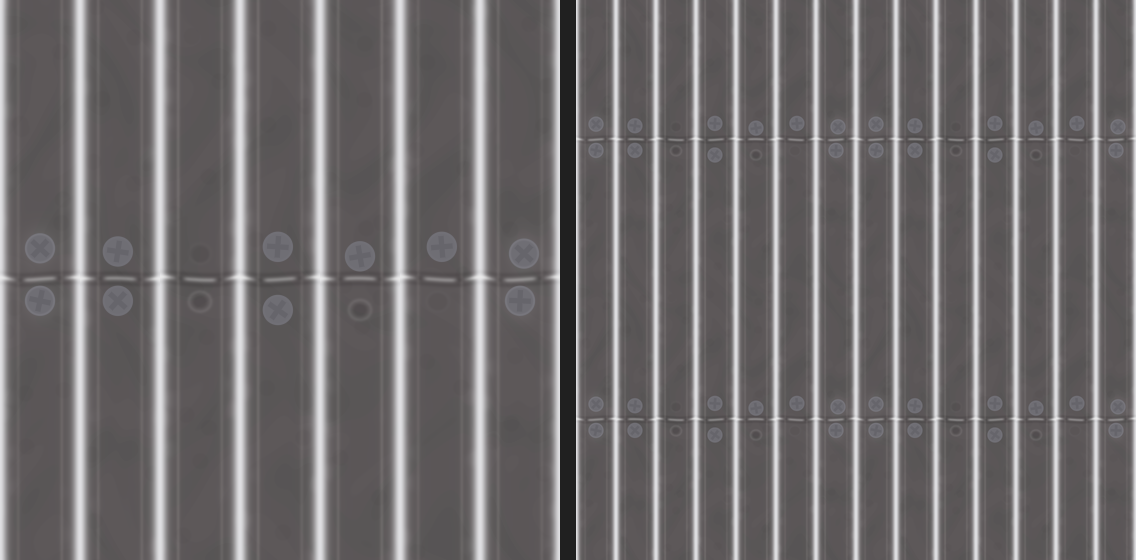
Left: one tile. Right: repeated 2 by 2.
Reproduce this texture procedurally as a WebGL 2 fragment shader.

```glsl
#version 300 es
precision highp float;

uniform vec2 u_resolution;
out vec4 fragColor;

const float TAU = 6.2831853;
const float COLUMNS = 7.0;

float bell(float x, float width) {
    x /= width;
    return exp(-x * x);
}

float disc(float dist, float radius, float edge) {
    return 1.0 - smoothstep(radius - edge, radius + edge, dist);
}

vec2 hash2(vec2 cell) {
    vec2 s = vec2(dot(cell, vec2(127.1, 311.7)), dot(cell, vec2(269.5, 183.3)));
    return fract(sin(s) * 4375.85);
}

// Distance to the nearest scattered point on a wrapping grid
float cellular(vec2 uv, float count) {
    vec2 p = uv * count, cell = floor(p);
    float nearest = 2.0;
    for (int y = -1; y <= 1; y++)
    for (int x = -1; x <= 1; x++) {
        vec2 c = cell + vec2(x, y);
        nearest = min(nearest, length(c + hash2(mod(c, count)) - p));
    }
    return nearest;
}

// Wrapping layered sines, used for broad stains
float stains(vec2 uv) {
    vec2 a = uv * TAU;
    vec2 w = a + 0.7 * sin(a.yx * vec2(2.0, 3.0) + vec2(0.6, 2.1));
    return sin(w.x * 5.0 + 2.0 * sin(w.y * 2.0)) + sin(w.y * 3.0 - w.x * 2.0 + 1.3)
         + 0.5 * sin(w.x * 9.0 + w.y * 5.0);
}

// Cross-headed screw; p is in column widths
vec3 drawScrew(vec3 color, vec2 p, float angle, float halo, float edge) {
    float r = length(p);
    color += 0.07 * halo * bell(length(p * vec2(1.0, 0.9)), 0.21);
    vec2 q = mat2(cos(angle), sin(angle), -sin(angle), cos(angle)) * p;
    q = abs(q);
    float arm = max(min(q.x, q.y) - 0.033, max(q.x, q.y) - 0.135);
    vec3 head = mix(vec3(0.435, 0.43, 0.455), vec3(0.40, 0.395, 0.42), disc(arm, 0.0, edge));
    head += 0.025 * bell(r - 0.175, 0.014) * (0.4 + halo);
    return mix(color, head, disc(r, 0.19, edge));
}

// Empty hole, either a faint dent or a raised ring
vec3 drawHole(vec3 color, vec2 p, float ring) {
    float r = length(p * vec2(0.95, 1.05));
    color -= mix(0.012, 0.035, ring) * disc(r, mix(0.115, 0.08, ring), 0.025);
    return color + mix(0.008, 0.05, ring) * bell(r - 0.13, 0.025);
}

void main() {
    vec2 uv = gl_FragCoord.xy / u_resolution;
    float edge = max(0.008, COLUMNS / min(u_resolution.x, u_resolution.y) * 0.7);
    float column = floor(uv.x * COLUMNS);
    float across = fract(uv.x * COLUMNS);
    float d = min(across, 1.0 - across);

    // Dark sheet with soft stains
    float stain = stains(uv);
    vec3 color = vec3(0.357, 0.338, 0.343);
    color += vec3(-0.008, 0.0, -0.004) * smoothstep(0.35, 0.5, stain);
    color -= 0.007 * smoothstep(1.2, 1.3, stain);
    color += 0.006 * smoothstep(0.9, 1.1, -stain);
    color -= 0.008 * disc(cellular(uv, 9.0), 0.13, 0.02);

    // Fine creases beside each ridge
    float side = step(0.5, across);
    float crease = 0.04 + 0.03 * hash2(vec2(column, side)).x;
    color += vec3(1.0, 0.98, 0.92) * crease * bell(d - 0.228, 0.023);

    // Light ridges with slightly smudged flanks
    float smudge = disc(cellular(uv, 14.0), 0.2, 0.12);
    color += (0.05 + 0.045 * smudge) * bell(d, 0.16);
    color = mix(color, vec3(0.875, 0.875, 0.885), bell(d, 0.079));

    // Seam where the upper and lower sheets overlap
    float y = uv.y * COLUMNS - 3.51;
    float seamY = y - 0.02 * bell(d, 0.16) + 0.012 * sin(across * TAU + column * 2.0);
    float gap = bell(d - 0.25, 0.06);
    color -= 0.035 * (bell(seamY - 0.065, 0.03) + bell(seamY + 0.065, 0.03));
    color -= 0.07 * gap * bell(seamY, 0.035);
    float light = 0.75 * bell(d, 0.13) + 0.24 * smoothstep(0.23, 0.36, d) + 0.08;
    color = mix(color, vec3(0.93), light * (1.0 - 0.7 * gap) * bell(seamY, 0.028));

    // A fastener above and below the seam in every column
    for (int row = 0; row < 2; row++) {
        float lower = float(row);
        float rise = 0.35 - 0.064 * cos(2.6 * (column - 4.0));
        float drop = -0.27 - 0.155 * exp(-1.2 * pow(abs(column - 3.5), 2.0));
        float shift = 0.05 * step(4.5, column) * (1.0 - lower) - 0.027 * mod(column, 2.0);
        vec2 p = vec2(across - 0.5 - shift, y - mix(rise, drop, lower));
        bool missing = column == 2.0 || (row == 1 && (column == 4.0 || column == 5.0));
        float halo = step(2.5, abs(column - 3.0));
        float angle = 0.785 * (lower + halo) + 0.5 * (hash2(vec2(column, lower + 5.0)).y - 0.5);
        if (missing) color = drawHole(color, p, lower * step(column, 4.5));
        else color = drawScrew(color, p, angle, halo, edge);
    }

    fragColor = vec4(clamp(color, 0.0, 1.0), 1.0);
}
```
